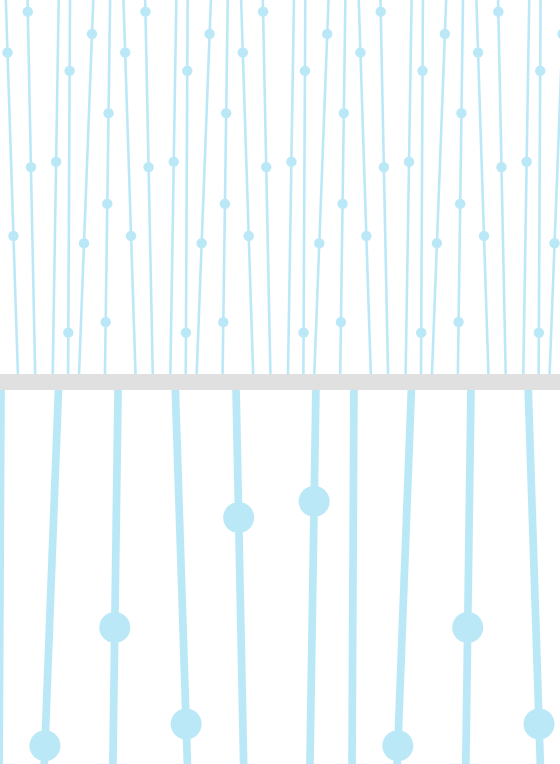
Top: the whole. Bottom: its middle third, enlarged.
Write a Shadertoy shader that draws this pattern.

```glsl
// Thin, slightly leaning pale blue threads with round beads on white.
// Six threads form a tile that repeats across; each pixel takes the
// smallest signed distance to any thread or bead.

#define PERIOD 0.3151
#define LINE_WIDTH 0.0069
#define BEAD_RADIUS 0.0138
#define THREADS 6
#define INK vec3(0.73, 0.91, 0.97)
#define PAPER vec3(1.0)
#define ASPECT 1.5
#define NONE -1.0

// Horizontal position of each thread: x at the top edge, x at the bottom edge
const vec2 threadEnds[THREADS] = vec2[THREADS](
    vec2(0.0156, 0.0479), vec2(0.0738, 0.0941), vec2(0.1572, 0.1412),
    vec2(0.1875, 0.1824), vec2(0.2498, 0.2117), vec2(0.2949, 0.2811));

// Up to three bead heights per thread, measured down from the top
const vec3 beadHeights[THREADS] = vec3[THREADS](
    vec3(0.1406, 0.6310, NONE), vec3(0.0313, 0.4470, NONE),
    vec3(0.4326, NONE, NONE), vec3(0.1895, 0.8896, NONE),
    vec3(0.0908, 0.6504, NONE), vec3(0.3027, 0.5450, 0.8613));

// Signed offset to the nearest periodic copy
float wrapOffset(float x) {
    return x - PERIOD * round(x / PERIOD);
}

float threadDistance(vec2 p, vec2 ends) {
    float lean = ends.y - ends.x;
    float offset = wrapOffset(p.x - ends.x - lean * p.y);
    return abs(offset) * inversesqrt(1.0 + lean * lean) - 0.5 * LINE_WIDTH;
}

float beadDistance(vec2 p, vec2 ends, float height) {
    float offset = wrapOffset(p.x - mix(ends.x, ends.y, height));
    return length(vec2(offset, p.y - height)) - BEAD_RADIUS;
}

void mainImage(out vec4 fragColor, in vec2 fragCoord) {
    // Height-based units with y running downwards
    vec2 uv = fragCoord / iResolution.xy;
    vec2 p = vec2(uv.x * ASPECT, 1.0 - uv.y);
    float pixel = 1.0 / iResolution.y;

    // Union of all threads and beads
    float dist = 1.0;
    for (int i = 0; i < THREADS; i++) {
        dist = min(dist, threadDistance(p, threadEnds[i]));
        for (int j = 0; j < 3; j++) {
            dist = min(dist, beadDistance(p, threadEnds[i], beadHeights[i][j]));
        }
    }

    // One-pixel edge coverage
    float coverage = clamp(0.5 - dist / pixel, 0.0, 1.0);
    fragColor = vec4(mix(PAPER, INK, coverage), 1.0);
}
```
